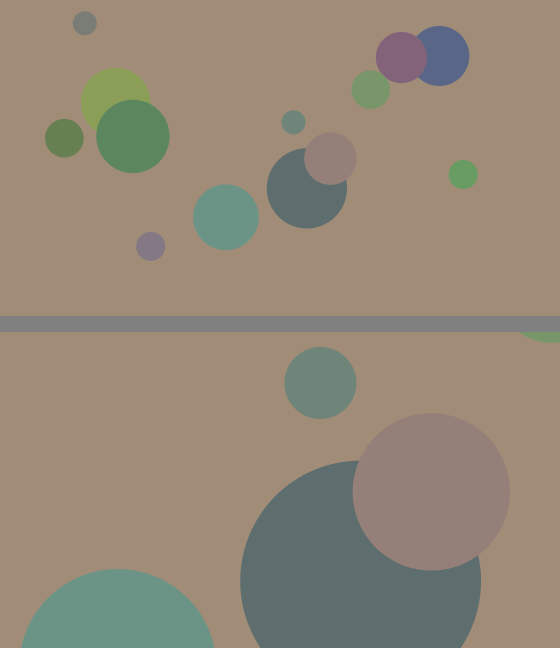
Top: the whole. Bottom: its middle third, enlarged.
Give the GLSL for this background, as a Shadertoy shader.

```glsl
const int DISC_COUNT = 13;
const int PAIRED_DISCS = 6; // the first discs come as overlapping pairs
const vec3 GROUND = vec3(0.63, 0.55, 0.47);

const float RADII[DISC_COUNT] = float[](
    0.127, 0.083, 0.110, 0.116, 0.095, 0.081, 0.104,
    0.061, 0.061, 0.046, 0.046, 0.038, 0.038);

const vec3 PALETTE[DISC_COUNT] = vec3[](
    vec3(0.37, 0.43, 0.43), // slate
    vec3(0.58, 0.50, 0.47), // taupe
    vec3(0.54, 0.62, 0.34), // olive
    vec3(0.36, 0.53, 0.37), // forest
    vec3(0.35, 0.40, 0.53), // blue
    vec3(0.51, 0.39, 0.48), // plum
    vec3(0.42, 0.58, 0.53), // teal
    vec3(0.40, 0.50, 0.32), // moss
    vec3(0.47, 0.59, 0.41), // sage
    vec3(0.52, 0.47, 0.52), // violet grey
    vec3(0.41, 0.61, 0.39), // leaf
    vec3(0.44, 0.52, 0.48), // sea grey
    vec3(0.48, 0.49, 0.46)  // stone
);

// Evenly spread sequence, loosened by a small jitter.
vec2 scatter(float k) {
    vec2 spread = fract(vec2(0.56, 0.38) + k * vec2(0.618, 0.29));
    vec2 jitter = -0.06 * sin(k * vec2(2.3, 4.1));
    return mix(vec2(0.1), vec2(0.9), spread + jitter);
}

// Pairs share an anchor; the second member is pushed aside.
vec2 discCenter(int i, vec2 size) {
    bool paired = i < PAIRED_DISCS;
    float k = float(paired ? i / 2 : i - PAIRED_DISCS / 2);
    vec2 center = scatter(k) * size;
    if (paired && i % 2 == 1) {
        float angle = 0.9 - 2.0 * k;
        center += 0.12 * vec2(cos(angle), sin(angle));
    }
    return center;
}

// Shortest offset on a canvas that wraps around both ways.
vec2 wrapOffset(vec2 offset, vec2 size) {
    return offset - size * floor(offset / size + 0.5);
}

float discMask(vec2 offset, float radius, float pixel) {
    return clamp(0.5 - (length(offset) - radius) / pixel, 0.0, 1.0);
}

void mainImage(out vec4 fragColor, in vec2 fragCoord) {
    float pixel = 1.0 / iResolution.y;
    vec2 size = vec2(iResolution.x * pixel, 1.0);
    vec2 p = fragCoord * pixel;

    vec3 color = GROUND;
    for (int i = 0; i < DISC_COUNT; i++) {
        vec2 offset = wrapOffset(p - discCenter(i, size), size);
        color = mix(color, PALETTE[i], discMask(offset, RADII[i], pixel));
    }
    fragColor = vec4(color, 1.0);
}
```
